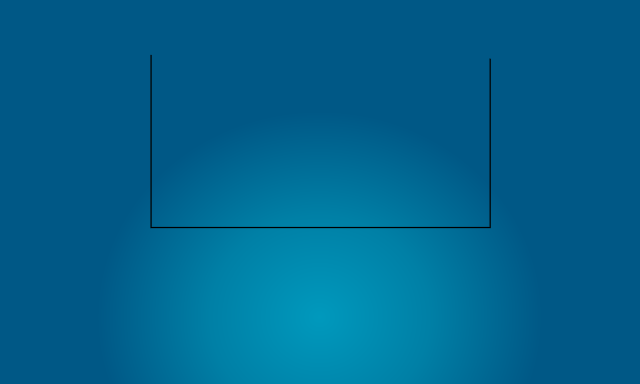
This background is drawn by a Shadertoy shader. Its source:

```glsl
// A deep blue field lit by a soft cyan glow low in the centre, with a thin
// black open-topped frame over it. The glow is a two-step elliptical gradient;
// the frame is three slim boxes with antialiased edges.

// Coverage of the axis-aligned box between two corners, softened over one pixel.
float boxMask(vec2 p, vec2 lower, vec2 upper, float pixel) {
    vec2 d = abs(p - 0.5 * (lower + upper)) - 0.5 * (upper - lower);
    return clamp(0.5 - max(d.x, d.y) / pixel, 0.0, 1.0);
}

// Bright core fading through a middle tone to the flat field colour.
vec3 glowColor(float radius) {
    vec3 core   = vec3(0.0, 0.600, 0.740);
    vec3 middle = vec3(0.0, 0.500, 0.650);
    vec3 field  = vec3(0.0, 0.347, 0.527);
    vec3 inner = mix(core, middle, clamp(radius * 2.0, 0.0, 1.0));
    return mix(inner, field, clamp(radius * 2.0 - 1.0, 0.0, 1.0));
}

void mainImage(out vec4 fragColor, in vec2 fragCoord) {
    // Canvas heights, with x measured from the middle
    float pixel = 1.0 / iResolution.y;
    vec2 p = (fragCoord - vec2(0.5 * iResolution.x, 0.0)) * pixel;

    // Elliptical glow
    vec3 color = glowColor(length((p - vec2(-0.001, 0.174)) / vec2(0.576, 0.533)));

    // Open frame: left post, right post and base
    float halfLine = 0.00162;
    float left = -0.4399, right = 0.4432, base = 0.4075;
    vec2 corner = vec2(halfLine);
    float frame = boxMask(p, vec2(left, base) - corner, vec2(left + halfLine, 0.857), pixel);
    frame = max(frame, boxMask(p, vec2(right, base) - corner, vec2(right + halfLine, 0.847), pixel));
    frame = max(frame, boxMask(p, vec2(left, base) - corner, vec2(right, base) + corner, pixel));

    fragColor = vec4(mix(color, vec3(0.0), frame), 1.0);
}
```
